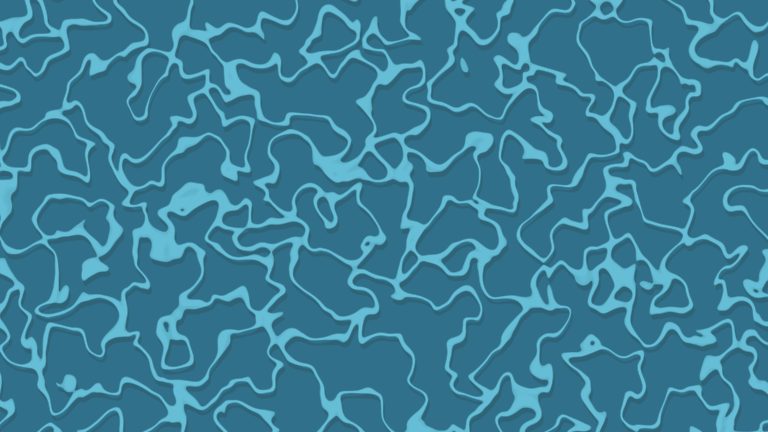
This pattern is drawn by a WebGL 1 fragment shader. Its source:

```glsl
precision highp float;
// Meandering pale blue ribbons that cast a drop shadow on a teal ground.

uniform vec2 u_resolution;

const vec3 GROUND = vec3(0.19, 0.44, 0.54);
const vec3 SHADOW = vec3(0.18, 0.39, 0.47);
const vec3 RIBBON_RIM = vec3(0.36, 0.70, 0.79);
const vec3 RIBBON_CORE = vec3(0.40, 0.74, 0.84);

const float CELLS = 9.5;          // noise cells per canvas height
const float BAND = 0.066;         // half width of the ribbon in field units
const float SOFTNESS = 0.0022;    // half width of an edge, in canvas heights
const vec2 SHADOW_SHIFT = vec2(0.004, -0.012);

// Random unit vector for a lattice point
vec2 latticeGradient(vec2 cell) {
  vec3 h = fract(cell.xyx * vec3(0.1031, 0.1030, 0.0973));
  h += dot(h, h.yzx + 33.33);
  return normalize(fract((h.xx + h.yz) * h.zy) - 0.5 + 1e-4);
}

// Gradient noise with a quintic fade
float gradientNoise(vec2 p) {
  vec2 cell = floor(p);
  vec2 f = p - cell;
  vec2 fade = f * f * f * (f * (f * 6.0 - 15.0) + 10.0);
  vec2 right = vec2(1.0, 0.0);
  vec2 up = vec2(0.0, 1.0);
  float a = dot(latticeGradient(cell), f);
  float b = dot(latticeGradient(cell + right), f - right);
  float c = dot(latticeGradient(cell + up), f - up);
  float d = dot(latticeGradient(cell + 1.0), f - 1.0);
  return mix(mix(a, b, fade.x), mix(c, d, fade.x), fade.y);
}

// Two octaves of noise in a gently warped domain
float warpedField(vec2 p, float cells) {
  vec2 q = p * cells + 40.0;
  vec2 warp = vec2(gradientNoise(q * 1.2 + 17.3), gradientNoise(q * 1.2 + 71.9));
  q += 0.4 * warp;
  return gradientNoise(q) + 0.45 * gradientNoise(q * 2.0 + 9.7);
}

// x: coverage of the band around the zero contour, y: depth from rim to core
vec2 ribbon(vec2 p, float band, float softness) {
  const float STEP = 0.001;
  float n = warpedField(p, CELLS);
  vec2 slope = vec2(warpedField(p + vec2(STEP, 0.0), CELLS),
                    warpedField(p + vec2(0.0, STEP), CELLS)) - n;
  float inside = (band - abs(n)) * STEP / max(length(slope), 1e-4);
  return vec2(smoothstep(-softness, softness, inside), 1.0 - abs(n) / band);
}

void main() {
  vec2 p = gl_FragCoord.xy / u_resolution.y;
  float softness = max(SOFTNESS, 0.6 / u_resolution.y);

  vec2 top = ribbon(p, BAND, softness);
  float shade = ribbon(p - SHADOW_SHIFT, BAND, softness).x;

  // Layers from the ground up
  vec3 color = mix(GROUND, SHADOW, shade);
  vec3 body = mix(RIBBON_RIM, RIBBON_CORE, smoothstep(0.1, 0.5, top.y));
  color = mix(color, body, top.x);
  gl_FragColor = vec4(color, 1.0);
}
```
